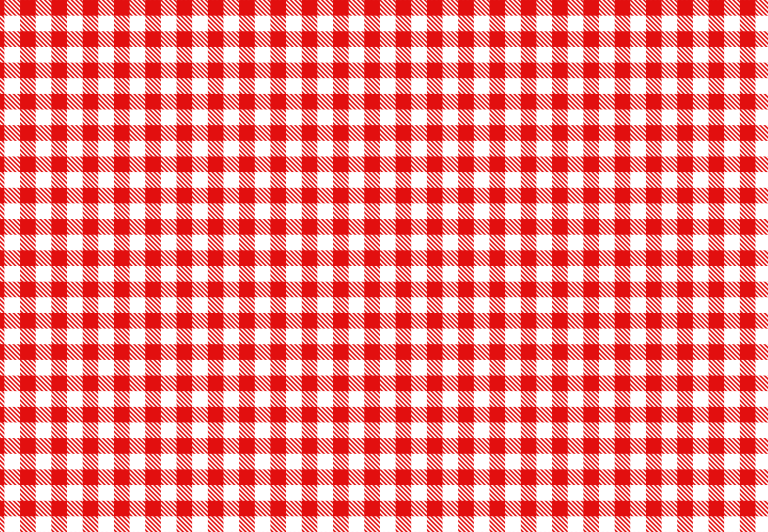
A WebGL 1 fragment shader for this pattern:

```glsl
precision highp float;
// Red and white gingham cloth with diagonal twill hatching where the bands cross white.

uniform vec2 u_resolution;

const float ROWS = 17.0;            // checks down the canvas height
const float HATCHES = 7.0;          // diagonal threads per check
const vec2 BAND_CENTRE = vec2(0.891, 0.75);
const vec3 RED = vec3(0.885, 0.06, 0.06);
const vec3 WHITE = vec3(1.0);

// Coverage of a stripe repeating every unit, half a unit wide, centred on zero.
float stripe(float position, float softness) {
  float fromCentre = abs(fract(position + 0.5) - 0.5);
  return smoothstep(-softness, softness, 0.25 - fromCentre);
}

// Amount of dye: full where bands cross, hatched under a single band.
float gingham(float warp, float weft, float hatch) {
  float both = warp * weft;
  float single = warp + weft - 2.0 * both;
  return both + single * hatch;
}

void main() {
  float pixel = ROWS / u_resolution.y;
  vec2 check = gl_FragCoord.xy * pixel;

  // Vertical and horizontal bands
  float warp = stripe(check.x - BAND_CENTRE.x, 0.6 * pixel);
  float weft = stripe(check.y - BAND_CENTRE.y, 0.6 * pixel);

  // Diagonal threads falling from left to right
  float hatch = stripe((check.x + check.y) * HATCHES, HATCHES * pixel);

  gl_FragColor = vec4(mix(WHITE, RED, gingham(warp, weft, hatch)), 1.0);
}
```
